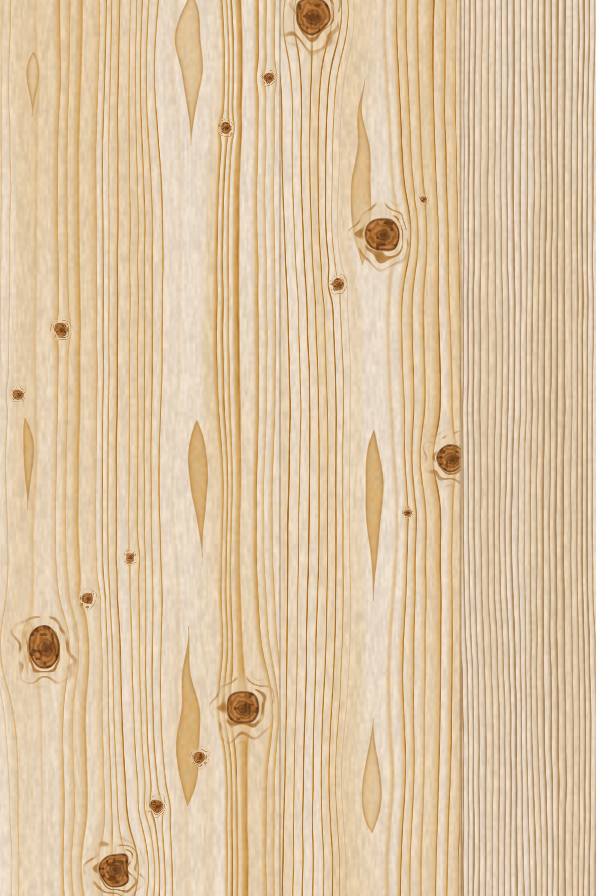
Reproduce this texture procedurally as a Shadertoy shader.

```glsl
#define CREAM vec3(0.915, 0.855, 0.78)
#define HONEY vec3(0.88, 0.76, 0.58)
#define AMBER vec3(0.81, 0.62, 0.34)
#define BROWN vec3(0.61, 0.38, 0.15)
#define TAN vec3(0.69, 0.57, 0.43)
#define BARK vec3(0.28, 0.15, 0.07)
#define KNOTS 17
#define FLAMES 9
#define WAVER 0.012
#define FIBRE 0.07

// Grain strips across the boards: left edge, rings per unit, strength, softness
const vec4 STRIPS[9] = vec4[9](
    vec4(-0.1, 34.0, 0.4, 0.5), vec4(0.055, 75.0, 0.55, 0.7),
    vec4(0.12, 100.0, 0.95, 0.3), vec4(0.195, 30.0, 0.3, 0.4),
    vec4(0.241, 92.0, 0.72, 0.8), vec4(0.3125, 96.0, 1.15, 0.1),
    vec4(0.385, 32.0, 0.4, 0.1), vec4(0.436, 80.0, 0.95, 0.45),
    vec4(0.514, 145.0, 1.0, 0.5));

float hash(vec2 p) {
    vec3 q = fract(p.xyx * 0.1031);
    q += dot(q, q.yzx + 33.33);
    return fract((q.x + q.y) * q.z);
}

float noise(vec2 p) {
    vec2 i = floor(p), f = fract(p);
    f = f * f * (3.0 - 2.0 * f);
    return mix(mix(hash(i), hash(i + vec2(1, 0)), f.x),
               mix(hash(i + vec2(0, 1)), hash(i + vec2(1, 1)), f.x), f.y);
}

float boardAt(float x) {
    return step(0.3125, x) + step(0.514, x);
}

// Knot centre and radius; every third one is large
vec3 knotAt(int i) {
    float k = float(i), h = hash(vec2(k, 4.0));
    float x = 0.53 * fract(k * 0.618 + 0.24);
    float y = (mod(k * 7.0, float(KNOTS)) + 0.2 + 0.6 * h) / float(KNOTS);
    return vec3(x, y, i % 3 == 0 ? 0.014 + 0.007 * h : 0.003 + 0.004 * h);
}

// Flame centre, half width and half length, kept in the pale strips
vec4 flameAt(int i) {
    float k = float(i), h = hash(vec2(k, 17.0));
    float column = mod(k, 3.0);
    float x = column < 0.5 ? 0.216 : column < 1.5 ? 0.411 : 0.03;
    float size = column > 1.5 ? 0.5 : 1.0;
    float y = (floor(k / 3.0) + 0.15 + 0.7 * h) / 3.0;
    return vec4(x + 0.016 * (hash(vec2(k, 8.0)) - 0.5), y,
                size * (0.012 + 0.009 * h), size * (0.045 + 0.075 * hash(vec2(k, 3.0))));
}

void mainImage(out vec4 fragColor, in vec2 fragCoord) {
    vec2 p = fragCoord / iResolution.y;
    float pixel = 1.0 / iResolution.y;
    float board = boardAt(p.x);
    float rightBoard = step(1.5, board);

    // Bend the grain: slow waver, then around knots and flames
    float x = p.x + WAVER * (1.0 - 0.6 * rightBoard) * (noise(vec2(board * 9.0, p.y * 2.2)) - 0.5);
    x += 0.005 * (noise(vec2(p.x * 30.0, p.y * 5.0)) - 0.5);
    x += 0.0012 * (noise(vec2(p.x * 60.0, p.y * 24.0)) - 0.5);
    for (int i = 0; i < KNOTS; i++) {
        vec3 k = knotAt(i);
        vec2 d = (p - k.xy) / (k.z * vec2(2.0, 2.6));
        x -= 0.7 * (p.x - k.x) * exp(-dot(d, d)) * step(abs(board - boardAt(k.x)), 0.5);
    }
    for (int i = 0; i < FLAMES; i++) {
        vec4 f = flameAt(i);
        vec2 d = (p - f.xy) / (f.zw * vec2(2.2, 1.1));
        x -= 0.5 * (p.x - f.x) * exp(-dot(d, d));
    }

    // Accumulate ring phase and blend the strip styles
    float phase = 0.0, strength = STRIPS[0].z, softness = STRIPS[0].w;
    for (int i = 0; i < 9; i++) {
        vec4 s = STRIPS[i];
        float end = i < 8 ? STRIPS[i + 1].x : 1.0;
        phase += s.y * clamp(x - s.x, 0.0, end - s.x);
        float blend = smoothstep(-0.006, 0.006, x - s.x);
        strength = mix(strength, s.z, blend);
        softness = mix(softness, s.w, blend);
    }
    phase += 1.3 * noise(vec2(x * 45.0, board)) + board * 0.37;

    // Thin late wood lines, each trailing a soft early wood shade
    float edge = clamp(fwidth(phase), 0.1, 0.32);
    float f = fract(phase), id = floor(phase);
    float drop = 1.0 - smoothstep(1.0 - edge, 1.0, f);
    float line = smoothstep(1.0 - 2.3 * edge, 1.0 - edge, f) * drop;
    float shade = smoothstep(0.1, 1.0 - edge, f) * drop;
    float weight = strength * (0.65 + 0.5 * hash(vec2(id, board)));
    weight *= 0.8 + 0.4 * noise(vec2(id * 7.0, p.y * 5.0));
    float fibre = noise(p * vec2(420.0, 80.0)) - 0.5;
    float speck = noise(p * vec2(310.0, 210.0) + 40.0) - 0.5;
    float ring = weight * mix(line, shade, softness) * (1.0 + 0.5 * fibre);

    // Ground tint and ring colours
    float tint = noise(vec2(x * 75.0, p.y * 1.5 + board * 5.0));
    float broad = noise(vec2(x * 14.0 + 3.0, p.y * 2.0));
    float warm = smoothstep(0.45, 0.95, 0.6 * tint + 0.55 * broad);
    vec3 col = mix(CREAM, HONEY, 0.6 * warm * (1.0 - 0.4 * rightBoard));
    col = mix(col, mix(AMBER, TAN, 0.9 * rightBoard), smoothstep(0.0, 0.75, ring));
    col = mix(col, BROWN, 0.8 * (1.0 - 0.6 * rightBoard) * smoothstep(0.6, 1.2, ring));

    // Pointed flames with a darker rim
    for (int i = 0; i < FLAMES; i++) {
        vec4 fl = flameAt(i);
        vec2 d = p - fl.xy;
        d.x += 0.007 * (noise(vec2(p.y * 24.0, float(i))) - 0.5);
        float t = d.y / fl.w;
        float lean = hash(vec2(float(i), 41.0)) > 0.4 ? 0.6 : -0.6;
        float side = abs(d.x) - fl.z * max(1.0 - t * t, 0.0) * (0.6 + lean * t);
        float inside = (1.0 - smoothstep(-pixel, pixel, side)) * step(abs(t), 1.0);
        float rim = exp(min(side, 0.0) / 0.0018);
        float body = hash(vec2(float(i), 29.0));
        vec3 fill = mix(mix(CREAM, HONEY, 0.7), AMBER, 0.75 * body + 0.5 * fibre);
        col = mix(col, fill, inside);
        col = mix(col, mix(AMBER, BROWN, 0.4), inside * rim);
    }

    // Knots: curled halo, ringed disc, dark rim and heart
    for (int i = 0; i < KNOTS; i++) {
        vec3 k = knotAt(i);
        vec2 d = (p - k.xy) / k.z;
        float own = step(abs(board - boardAt(k.x)), 0.5);
        float wobble = noise(d * 1.1 + float(i) * 5.0) - 0.5;
        float r = length(d * vec2(1.0, 0.92)) + 0.4 * wobble;
        float aa = pixel / k.z;
        float reach = 1.0 - smoothstep(1.2, 2.3, r);
        float curl = smoothstep(0.2, 0.9, sin(r * 12.0 + 7.0 * wobble));
        curl *= smoothstep(0.2, 0.6, noise(d * 1.8 + 9.0));
        col = mix(col, mix(CREAM, HONEY, 0.6), 0.6 * own * reach);
        col = mix(col, mix(AMBER, BROWN, 0.7), 0.9 * own * reach * curl);
        float disc = own * (1.0 - smoothstep(1.0 - aa, 1.0 + aa, r));
        float grain = 0.5 + 0.5 * sin(r * 21.0 + 5.0 * noise(d * 4.0));
        vec3 wood = mix(BROWN, vec3(0.78, 0.53, 0.32), 0.8 * grain);
        float crack = smoothstep(0.62, 0.85, noise(d * 4.5 + float(i)));
        float heart = 1.0 - smoothstep(0.05, 0.7, length(d - vec2(0.2, -0.1)));
        wood = mix(wood, BARK, max(0.65 * heart, 0.6 * crack));
        wood = mix(wood, BARK, 0.5 * smoothstep(0.8, 0.98, r));
        col = mix(col, wood, disc);
    }

    // Glued seams and fine fibre
    float seam = min(abs(p.x - 0.3125), abs(p.x - 0.514));
    col = mix(col, TAN, 0.6 * (1.0 - smoothstep(0.0005, 0.002, seam)));
    col += FIBRE * (fibre + 0.6 * speck);
    fragColor = vec4(clamp(col, 0.0, 1.0), 1.0);
}
```
